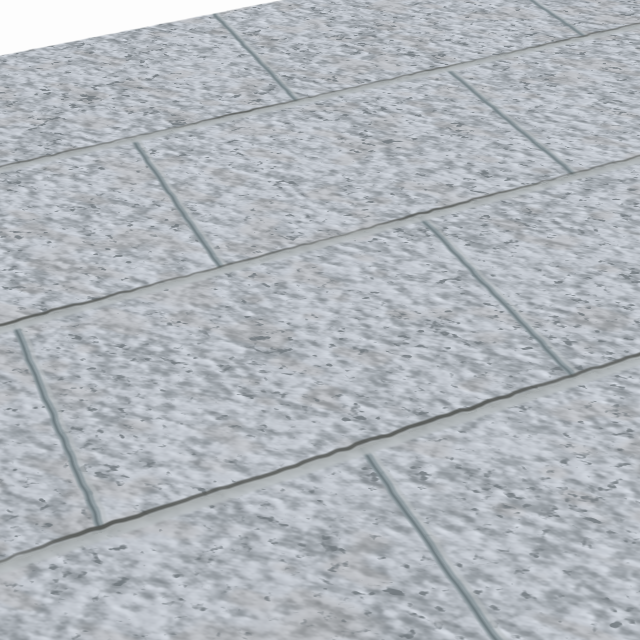
Reproduce this texture procedurally as a Shadertoy shader.

```glsl
// Rough grey granite blocks in running bond, seen in perspective below a white sky.

// Plane (u along courses, v up courses, 1) to canvas, one column per axis
const mat3 PLANE_TO_CANVAS = mat3(0.8633, 0.2964, 0.1388,
                                 -0.1342, 0.4317, 0.2176,
                                  0.1628, 0.1693, 1.0);
const float TOP_COURSE = 2.99;        // v where the wall ends
const float COURSE_SHIFT = 0.485;     // bond offset per course
const float LONG_BLOCK = 1.0;         // block length in the lower courses
const float SHORT_BLOCK = 0.96;       // block length in the upper courses
const vec2 GRAIN_DIR = vec2(0.5, -0.87);
const vec2 GRAIN_FREQ = vec2(27.0, 52.0);
const float EDGE_WOBBLE = 0.010;
const float RELIEF = 0.15;

const vec3 SKY = vec3(0.992);
const vec3 STONE_PALE = vec3(0.758, 0.779, 0.808);
const vec3 STONE_SHADE = vec3(0.590, 0.616, 0.638);
const vec3 STONE_WARM = vec3(0.690, 0.685, 0.685);
const vec3 PIT = vec3(0.44, 0.47, 0.49);
const vec3 GROUT = vec3(0.645, 0.665, 0.665);
const vec3 GROUT_LIGHT = vec3(0.715, 0.737, 0.748);
const vec3 CREVICE = vec3(0.33, 0.34, 0.33);
const vec3 JOINT = vec3(0.545, 0.595, 0.615);
const vec3 JOINT_DARK = vec3(0.38, 0.43, 0.45);

float hash(vec2 p) {
    vec3 q = fract(vec3(p.xyx) * 0.1031);
    q += dot(q, q.yzx + 33.33);
    return fract((q.x + q.y) * q.z);
}

float noise(vec2 p) {
    vec2 i = floor(p), f = fract(p);
    f = f * f * (3.0 - 2.0 * f);
    return mix(mix(hash(i), hash(i + vec2(1, 0)), f.x),
               mix(hash(i + vec2(0, 1)), hash(i + vec2(1, 1)), f.x), f.y);
}

float fbm(vec2 p) {
    float sum = 0.0, gain = 0.53;
    for (int i = 0; i < 3; i++) {
        sum += gain * noise(p);
        p = mat2(0.80, 0.60, -0.60, 0.80) * p * 1.9 + 17.3;
        gain *= 0.55;
    }
    return sum / 0.982;
}

// Smooth strip covering lo..hi
float band(float x, float lo, float hi, float aa) {
    return smoothstep(lo - aa, lo + aa, x) - smoothstep(hi - aa, hi + aa, x);
}

vec3 graniteColor(vec2 plane, vec2 block) {
    vec2 across = vec2(-GRAIN_DIR.y, GRAIN_DIR.x);
    vec2 grain = vec2(dot(plane, GRAIN_DIR), dot(plane, across)) * GRAIN_FREQ;
    grain += 90.0 + 7.0 * hash(block + 40.0);

    // Mottled grain with chiselled relief
    float height = fbm(grain);
    float slope = height - fbm(grain + vec2(0.25, 0.45));
    float hollow = noise(grain * 0.25 + 9.0) - 0.5;
    float tone = smoothstep(0.10, 0.72, height + 0.13 * hollow);
    vec3 color = mix(STONE_SHADE, STONE_PALE, tone) + RELIEF * slope;

    // Faint warm stains and small scattered pits, denser in the hollows
    float stain = smoothstep(0.55, 0.85, noise(grain * 0.4 + 31.0));
    color = mix(color, STONE_WARM * (0.90 + 0.13 * tone), 0.4 * stain);
    float pit = smoothstep(0.66, 0.86, fbm(grain * vec2(1.3, 1.1) + 83.0) - 0.14 * hollow);
    color = mix(color, PIT, 0.85 * pit);
    return color + 0.015 * (hash(block + 11.0) - 0.5);
}

void mainImage(out vec4 fragColor, in vec2 fragCoord) {
    vec3 hit = inverse(PLANE_TO_CANVAS) * vec3(fragCoord / iResolution.xy, 1.0);
    vec2 plane = hit.xy / hit.z;
    vec2 aa = 0.8 * fwidth(plane) + 0.0012;

    // Block layout and signed offsets from the nearest joints
    float course = floor(plane.y);
    float len = course > 0.5 ? SHORT_BLOCK : LONG_BLOCK;
    float along = (plane.x - COURSE_SHIFT * course) / len;
    vec2 block = vec2(floor(along), course);
    float side = (fract(along + 0.5) - 0.5) * len;
    float bed = plane.y - floor(plane.y + 0.5);
    float chip = noise(plane * vec2(45.0, 5.0) + 50.0) - 0.5;
    float wear = noise(vec2(plane.x * 5.0 + 20.0, floor(plane.y + 0.5) + 50.0));
    float inner = 1.0 - smoothstep(TOP_COURSE - 0.2, TOP_COURSE - 0.1, plane.y);

    vec3 color = graniteColor(plane, block);

    // Upright joints: teal groove, dark left lip, pale right lip
    float groove = side + 0.004 * (noise(plane * vec2(5.0, 25.0) + 70.0) - 0.5);
    color = mix(color, GROUT_LIGHT, 0.6 * band(groove, 0.004, 0.015, aa.x));
    color = mix(color, JOINT, 0.85 * band(groove, -0.010, 0.006, aa.x));
    color = mix(color, JOINT_DARK, 0.75 * band(groove, -0.006, -0.001, aa.x));

    // Bed joints: light grout under a chipped shadow line
    float grout = band(bed, -0.030, 0.014, aa.y + 0.003) * inner;
    vec3 groutColor = mix(GROUT_LIGHT, GROUT, smoothstep(-0.026, 0.010, bed));
    color = mix(color, groutColor + 0.04 * chip, 0.85 * grout);
    float lip = bed + EDGE_WOBBLE * chip;
    float crevice = band(lip, 0.011, 0.018 + 0.009 * wear, aa.y) * inner;
    color = mix(color, CREVICE, crevice * (0.45 + 0.5 * wear));

    // Wall top against the sky
    float sky = smoothstep(-aa.y, aa.y, plane.y - TOP_COURSE + 0.5 * EDGE_WOBBLE * chip);
    fragColor = vec4(mix(clamp(color, 0.0, 1.0), SKY, sky), 1.0);
}
```
